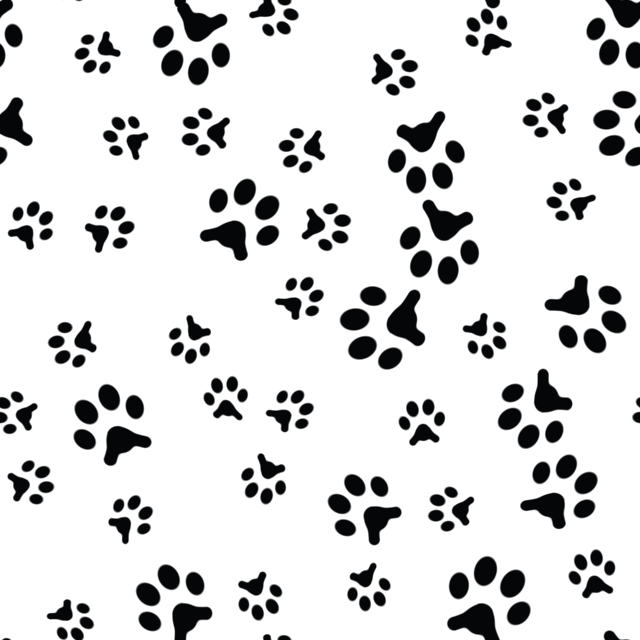
Write a Shadertoy shader that draws this pattern.

```glsl
#define GRID vec2(6.0, 7.0)      // cells across and up
#define ROW_SHIFT (9.0 / 7.0)    // sideways step per row, in cells
#define LARGE_RADIUS vec2(0.054, 0.067)
#define SMALL_RADIUS vec2(0.033, 0.037)
#define JITTER 0.85              // share of the free cell space used
#define SWAY 0.02                // bending of rows and columns
#define LEAN 0.5                 // mean walking direction, radians
#define SKEW 0.2                 // unevenness of the main pad
#define EDGE 0.0016              // half width of the soft edge
#define INK vec3(0.02, 0.023, 0.027)
#define PAPER vec3(1.0)

const float TAU = 6.2831853;

float hash(vec2 cell, float seed) {
    return fract(sin(dot(cell, vec2(127.1, 311.7)) + seed * 74.7) * 43758.5453);
}

float smoothMin(float a, float b, float k) {
    float h = max(k - abs(a - b), 0.0) / k;
    return min(a, b) - h * h * k * 0.25;
}

float toe(vec2 p, vec2 centre, vec2 radii, float tilt) {
    p -= centre;
    float c = cos(tilt), s = sin(tilt);
    p = vec2(c * p.x - s * p.y, s * p.x + c * p.y);
    return (length(p / radii) - 1.0) * min(radii.x, radii.y);
}

// Domed pad with two flared lower lobes and an arched base
float pad(vec2 p, float skew) {
    p.y += skew * p.x;
    p.x = abs(p.x);
    vec2 crown = vec2(0.0, -0.30), lobe = vec2(0.50, -0.77) - crown;
    float t = clamp(dot(p - crown, lobe) / dot(lobe, lobe), 0.0, 1.0);
    float thickness = mix(0.25, 0.16, t) - 0.12 * t * (1.0 - t);
    float flare = length(p - crown - lobe * t) - thickness;
    float body = length(p - vec2(0.0, -0.45)) - 0.34;
    return smoothMin(flare, body, 0.1);
}

// Paw of unit radius with its toes towards +y
float paw(vec2 p, float skew) {
    vec2 side = vec2(abs(p.x), p.y);
    float outer = toe(side, vec2(0.77, 0.08), vec2(0.23, 0.31), 0.35);
    float inner = toe(side, vec2(0.35, 0.65), vec2(0.26, 0.35), 0.15);
    return min(min(outer, inner), pad(p, skew));
}

// Distance to the paw of one cell, in canvas units
float cellPaw(vec2 uv, vec2 cell, float shift) {
    vec2 id = mod(cell, GRID);

    // One large paw in each group of three cells
    float pick = floor(2.0 * hash(vec2(floor(id.x / 3.0), id.y), 1.0));
    bool isLarge = abs(mod(id.x, 3.0) - pick) < 0.5;
    vec2 range = isLarge ? LARGE_RADIUS : SMALL_RADIUS;
    float radius = mix(range.x, range.y, hash(id, 2.0));

    // Scatter inside the cell, then bend the grid
    vec2 centre = (cell + 0.5 - vec2(shift, 0.0)) / GRID;
    vec2 room = max(0.5 / GRID - radius, 0.0) * JITTER;
    vec2 sway = SWAY * sin(TAU * (centre.yx * vec2(1.0, 2.0) + vec2(0.1, 0.4)));
    centre += room * (2.0 * vec2(hash(id, 3.0), hash(id, 4.0)) - 1.0) + sway;

    // Small paws favour one direction, large ones turn freely
    float turn = hash(id, 5.0) - 0.5;
    if (!isLarge) turn = 0.5 * (turn + hash(id, 6.0) - 0.5) * 1.5;
    float angle = LEAN + TAU * turn;
    vec2 heading = vec2(cos(angle), sin(angle));
    vec2 p = (uv - centre) / radius;
    p = vec2(dot(p, vec2(heading.y, -heading.x)), dot(p, heading));
    return paw(p, SKEW * (2.0 * hash(id, 7.0) - 1.0)) * radius;
}

void mainImage(out vec4 fragColor, in vec2 fragCoord) {
    vec2 uv = fragCoord / iResolution.xy;
    float dist = 1.0;

    // Nearest paw among the neighbouring cells of the shifted rows
    for (int j = -1; j <= 1; j++) {
        float row = floor(uv.y * GRID.y) + float(j);
        float shift = ROW_SHIFT * mod(row, GRID.y);
        float column = floor(uv.x * GRID.x + shift);
        for (int i = -1; i <= 1; i++) {
            dist = min(dist, cellPaw(uv, vec2(column + float(i), row), shift));
        }
    }

    float paper = smoothstep(-EDGE, EDGE, dist);
    fragColor = vec4(mix(INK, PAPER, paper), 1.0);
}
```
